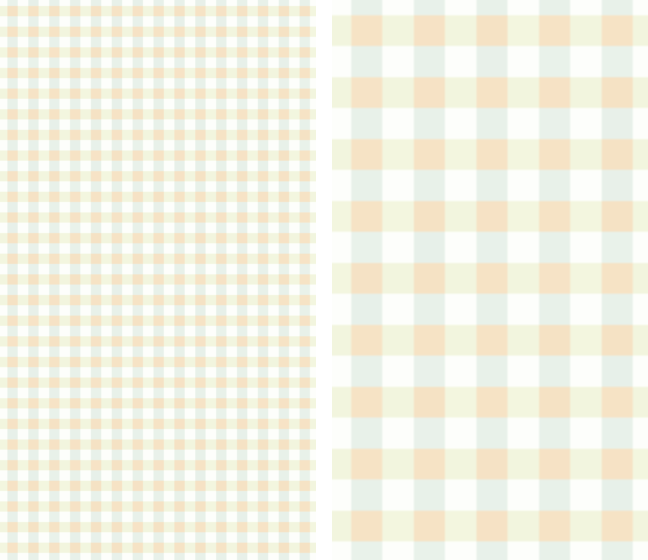
Left, the full canvas; right, a detail of the centre.
A WebGL 1 fragment shader for this pattern:

```glsl
precision highp float;
// Pastel gingham: mint vertical bands cross cream horizontal bands on white,
// with a peach square at every crossing. Each band is a smoothed periodic
// distance; a small per-square hash varies the tone very slightly.

#define REPEATS vec2(15.14, 27.13)   // periods across and up the canvas
#define BAND_CENTER vec2(0.602, 0.592) // center of first band, in periods
#define BAND_WIDTH vec2(0.495, 0.495)  // band width, in periods
#define SOFTNESS 0.018               // edge blur, in periods
#define TONE_VARIATION 0.006
#define WHITE vec3(0.992, 0.998, 0.984)
#define MINT vec3(0.910, 0.945, 0.915)
#define CREAM vec3(0.950, 0.962, 0.872)
#define PEACH vec3(0.964, 0.888, 0.772)

uniform vec2 u_resolution;

float hash(vec2 p) {
  vec3 q = fract(vec3(p.xyx) * 0.1031);
  q += dot(q, q.yzx + 33.33);
  return fract((q.x + q.y) * q.z);
}

// Coverage of the vertical (x) and horizontal (y) bands.
vec2 bandCoverage(vec2 cell, vec2 pixel) {
  vec2 fromCenter = abs(fract(cell - BAND_CENTER + 0.5) - 0.5);
  vec2 edge = fromCenter - 0.5 * BAND_WIDTH;
  vec2 blur = 0.5 * pixel + SOFTNESS;
  return 1.0 - smoothstep(-blur, blur, edge);
}

void main() {
  vec2 cell = gl_FragCoord.xy / u_resolution * REPEATS;
  vec2 band = bandCoverage(cell, REPEATS / u_resolution);

  // Blend the four square colors from the two band coverages.
  vec3 betweenRows = mix(WHITE, MINT, band.x);
  vec3 alongRow = mix(CREAM, PEACH, band.x);
  vec3 color = mix(betweenRows, alongRow, band.y);

  // Slight tone change from square to square, weakest on the white.
  vec2 square = floor((cell - BAND_CENTER) * 2.0 + 0.5);
  float tint = max(band.x, band.y);
  color += (hash(square + 71.0) - 0.5) * TONE_VARIATION * tint;

  gl_FragColor = vec4(color, 1.0);
}
```
